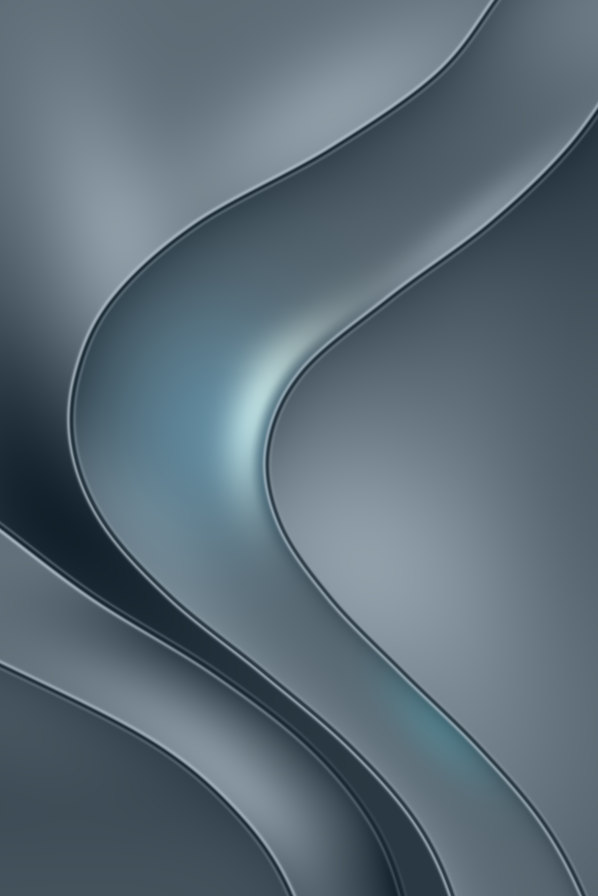
Reproduce this background procedurally as a WebGL 2 fragment shader.

```glsl
#version 300 es
precision highp float;
// Brushed steel sheets parted by a flowing S-shaped ribbon with a cool blue glow.
// Four spline edges split the canvas; each sheet is a base tone plus soft
// elliptical lights and edge shading, finished with thin bevelled rims.

uniform vec2 u_resolution;
out vec4 outColor;

const int KNOTS = 15;
const float KNOT_RATE = 12.0;

// Edge positions at even steps down the canvas, in canvas heights.
const vec2 RIBBON[KNOTS] = vec2[KNOTS](
  vec2(.607, .807), vec2(.553, .742), vec2(.487, .693), vec2(.368, .633),
  vec2(.219, .546), vec2(.126, .434), vec2(.086, .336), vec2(.082, .299),
  vec2(.116, .312), vec2(.191, .368), vec2(.294, .449), vec2(.391, .534),
  vec2(.464, .605), vec2(.505, .651), vec2(.521, .677));
const vec2 FOLDS[KNOTS] = vec2[KNOTS](
  vec2(-.964, -1.69), vec2(-.833, -1.54), vec2(-.71, -1.38), vec2(-.586, -1.22),
  vec2(-.469, -1.07), vec2(-.352, -.91), vec2(-.234, -.749), vec2(-.12, -.573),
  vec2(-.007, -.378), vec2(.104, -.169), vec2(.238, .018), vec2(.345, .178),
  vec2(.414, .273), vec2(.449, .326), vec2(.458, .345));

// Signed distances to a pair of Catmull-Rom edges, positive to the right.
vec2 edgeDistances(vec2 p, vec2 knots[KNOTS]) {
  float s = p.y * KNOT_RATE;
  int i = clamp(int(floor(s)), 0, KNOTS - 4);
  float f = s - float(i);
  vec2 a = knots[i], b = knots[i + 1], c = knots[i + 2], d = knots[i + 3];
  vec2 linear = c - a;
  vec2 square = 2.0 * a - 5.0 * b + 4.0 * c - d;
  vec2 cubic = 3.0 * (b - c) + d - a;
  vec2 x = b + 0.5 * f * (linear + f * (square + f * cubic));
  vec2 slope = 0.5 * KNOT_RATE * (linear + f * (2.0 * square + 3.0 * f * cubic));
  return (p.x - x) / sqrt(1.0 + slope * slope);
}

float bell(float x, float width) {
  return exp(-x * x / (width * width));
}

// Soft ellipse whose first axis is turned by angle.
float glow(vec2 p, vec2 center, vec2 size, float angle) {
  vec2 q = p - center;
  float c = cos(angle), s = sin(angle);
  q = vec2(c * q.x + s * q.y, c * q.y - s * q.x) / size;
  return exp(-dot(q, q));
}

float falloff(float d, float width) {
  return exp(-max(d, 0.0) / width);
}

vec3 steel(float tone) {
  return tone + vec3(-0.058, 0.0, 0.038);
}

vec3 leftSheet(vec2 p) {
  float tone = 0.42 - 0.20 * smoothstep(0.32, 0.62, p.y);
  tone += 0.19 * glow(p, vec2(.37, .13), vec2(.19, .075), -0.55);
  tone += 0.17 * glow(p, vec2(.13, .27), vec2(.19, .075), 1.25);
  tone -= 0.13 * glow(p, vec2(.0, .43), vec2(.19, .08), 1.2);
  tone -= 0.06 * glow(p, vec2(.14, .65), vec2(.18, .06), 0.75);
  return steel(tone);
}

vec3 ribbonSheet(vec2 p, float fromLeft, float fromRight) {
  float upper = smoothstep(0.58, 0.42, p.y);
  float tone = 0.40 + 0.10 * glow(p, vec2(.67, .0), vec2(.2, .12), 0.0);
  tone -= 0.16 * falloff(fromLeft, 0.055) * upper;
  tone += 0.11 * falloff(fromLeft, 0.03) * smoothstep(0.55, 0.72, p.y);
  tone += 0.07 * glow(p, vec2(.17, .60), vec2(.12, .05), 0.85);
  tone += 0.16 * glow(p, vec2(.53, .25), vec2(.16, .025), -0.67);
  tone -= 0.14 * falloff(fromRight, 0.012) * smoothstep(0.3, 0.45, p.y);
  vec3 color = steel(tone);
  color += vec3(.04, .14, .18) * glow(p, vec2(.24, .48), vec2(.12, .14), 0.0);
  color += vec3(.0, .10, .11) * glow(p, vec2(.49, .81), vec2(.09, .035), 0.8);
  // Bright crest hugging the inner bend, wider on its outer side.
  float offset = fromRight - 0.021;
  float crest = bell(offset, offset < 0.0 ? 0.012 : 0.032);
  crest *= glow(p, vec2(.295, .45), vec2(.12, .10), -0.8);
  return color + vec3(.36, .35, .29) * crest;
}

vec3 rightSheet(vec2 p, float fromEdge) {
  float tone = 0.41 - 0.08 * smoothstep(0.5, 0.15, p.y);
  tone += 0.20 * glow(p, vec2(.40, .62), vec2(.17, .15), 0.7);
  tone += 0.08 * glow(p, vec2(.57, .83), vec2(.2, .2), 0.0);
  tone -= 0.10 * falloff(fromEdge, 0.045) * smoothstep(0.6, 0.45, p.y);
  tone -= 0.05 * smoothstep(0.5, 0.67, p.x);
  return steel(tone);
}

vec3 foldSheet(vec2 p, float fromTop, float fromBottom) {
  float tone = 0.44 - 0.24 * falloff(fromTop, 0.04) * smoothstep(0.62, 0.74, p.y);
  tone += 0.17 * bell(fromBottom - 0.025, 0.045) * glow(p, vec2(.25, .86), vec2(.2, .1), 0.7);
  return steel(tone - 0.10 * smoothstep(0.88, 1.0, p.y));
}

vec3 baseSheet(vec2 p, float fromEdge) {
  float tone = 0.29 + 0.05 * glow(p, vec2(.0, .78), vec2(.15, .08), 0.5);
  return steel(tone + 0.03 * smoothstep(0.88, 1.0, p.y) - 0.05 * falloff(fromEdge, 0.03));
}

// Bevel: bright outer lip, dark groove and a faint inner reflection.
vec3 addRim(vec3 color, float d, float shine) {
  color = mix(color, steel(0.76), shine * bell(d + 0.0027, 0.0021));
  color = mix(color, steel(0.13), 0.75 * bell(d - 0.0008, 0.0020));
  return mix(color, steel(0.62), 0.45 * shine * bell(d - 0.0042, 0.0017));
}

void main() {
  vec2 p = gl_FragCoord.xy / u_resolution.y;
  p.y = 1.0 - p.y;
  float soft = 0.75 / u_resolution.y;
  vec2 ribbon = edgeDistances(p, RIBBON);
  vec2 folds = edgeDistances(p, FOLDS);

  // Stack the sheets, then trace their edges.
  vec3 color = leftSheet(p);
  color = mix(color, ribbonSheet(p, ribbon.x, -ribbon.y), smoothstep(-soft, soft, ribbon.x));
  color = mix(color, rightSheet(p, ribbon.y), smoothstep(-soft, soft, ribbon.y));
  color = mix(color, foldSheet(p, -folds.x, folds.y), smoothstep(soft, -soft, folds.x));
  color = mix(color, baseSheet(p, -folds.y), smoothstep(soft, -soft, folds.y));
  color = addRim(color, ribbon.x, 0.75);
  color = addRim(color, ribbon.y, 0.70);
  color = addRim(color, folds.x, 0.85 - 0.6 * smoothstep(0.6, 0.9, p.y));
  color = addRim(color, -folds.y, 0.65);
  outColor = vec4(clamp(color, 0.0, 1.0), 1.0);
}
```
